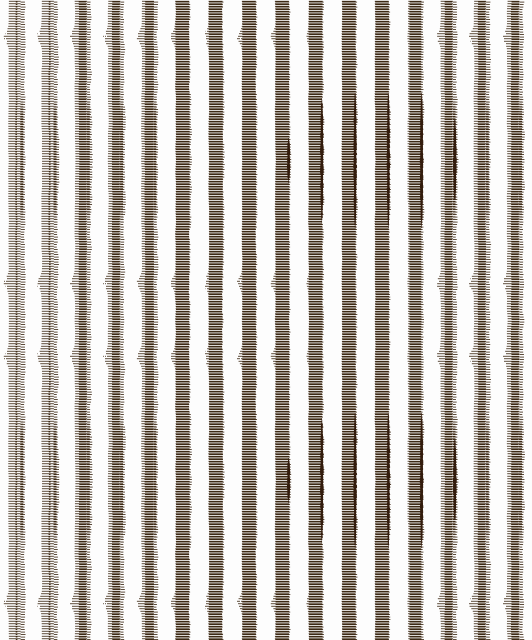
Reproduce this pattern procedurally as a Shadertoy shader.

```glsl
#define COLUMNS 16.0
#define REPEATS 2.0
#define LINES 256.0
#define BAR_LEFT 0.265
#define BAR_RIGHT 0.725
#define CORE_LINE 0.667
#define FLANK_LINE 0.333
#define KNOT_HEIGHT 0.384
#define SEAM_REACH 0.21
#define PAPER vec3(0.994)
#define INK vec3(0.24, 0.16, 0.08)
#define DEEP_INK vec3(0.20, 0.11, 0.05)

const float TAU = 6.2831853;

float hash(vec2 p) {
    vec3 q = fract(p.xyx * 0.1031);
    q += dot(q, q.yzx + 33.33);
    return fract((q.x + q.y) * q.z);
}

float noise(float t, float seed) {
    float cell = floor(t);
    return mix(hash(vec2(cell, seed)), hash(vec2(cell + 1.0, seed)),
               smoothstep(0.0, 1.0, t - cell));
}

// Coverage of an edge by a filter one pixel wide.
float cover(float distanceInside, float pixel) {
    return clamp(distanceInside / pixel + 0.5, 0.0, 1.0);
}

float interval(float x, float left, float right, float pixel) {
    return cover(x - left, pixel) * cover(right - x, pixel);
}

// Periodic lines, integrated exactly over the height of one pixel.
float lineIntegral(float t, float start, float width) {
    return floor(t) * width + clamp(fract(t) - start, 0.0, width);
}

float lines(float t, float start, float width, float pixel) {
    return (lineIntegral(t + 0.5 * pixel, start, width)
          - lineIntegral(t - 0.5 * pixel, start, width)) / pixel;
}

// Cyclic weight that peaks at one column and wraps across the canvas.
float columnWave(float column, float peak) {
    return 0.5 + 0.5 * cos(TAU * (column - peak) / COLUMNS);
}

void mainImage(out vec4 fragColor, in vec2 fragCoord) {
    vec2 uv = fract(fragCoord / iResolution.xy);
    vec2 pixel = vec2(COLUMNS, LINES) / iResolution.xy;
    float column = floor(uv.x * COLUMNS);
    float x = fract(uv.x * COLUMNS);
    float y = uv.y * LINES;

    // Every line has constant ends, mirrored about the middle of a repeat.
    float row = floor(y);
    float height = abs(fract((row + 0.5) / LINES * REPEATS) - 0.5);
    float mirrorRow = floor(height * LINES / REPEATS);
    float jitter = hash(vec2(column + 7.0, mirrorRow));
    float wobble = noise(height * 26.0, column + 31.0) - 0.5;

    // Column character drifts from thin, open bars to solid ones.
    float solid = smoothstep(0.40, 0.62, columnWave(column, 8.2));
    float thin = smoothstep(0.975, 0.985, columnWave(column, 0.5));
    float knot = smoothstep(0.02, 0.25, columnWave(column, 2.7));
    float seam = smoothstep(0.62, 0.95, columnWave(column, 10.7));

    // Bar edges, with a ragged knot on the left and a swell on the right.
    float knotOffset = (height - KNOT_HEIGHT) / 0.021;
    float knotShape = knot * exp(-knotOffset * knotOffset);
    float swell = 1.0 - smoothstep(0.13, 0.21, height);
    float barLeft = BAR_LEFT + 0.02 * (solid - 0.5);
    float left = barLeft + 0.025 * wobble - knotShape * (0.12 + 0.06 * jitter);
    float right = BAR_RIGHT - 0.02 * (solid - 0.5) + 0.05 * wobble
                + 0.03 * (jitter - 0.5) + 0.02 * swell;
    float bar = interval(x, left, right, pixel.x);

    // Gaps break the lines toward the tip of the knot.
    float dash = hash(vec2(floor(x * 26.0) + 53.0 * column, mirrorRow + 11.0));
    float tip = clamp((barLeft - 0.03 - x) / 0.14, 0.0, 1.0);
    bar *= 1.0 - step(1.0 - 0.7 * tip, dash);

    // Solid core, plus a darker strip along the right side of the swell.
    float coreHalf = mix(mix(0.115, 0.205, solid), 0.025, thin);
    float coreMiddle = 0.49 + 0.02 * wobble;
    float core = interval(x, coreMiddle - coreHalf, coreMiddle + coreHalf, pixel.x);
    float shade = swell * interval(x, 0.61, 0.70, pixel.x);
    float heavy = max(core, shade);

    // Fine lines on the flanks sit lower in their pitch on the right side.
    float leftFlank = lines(y, 0.333, FLANK_LINE, pixel.y);
    float rightFlank = lines(y, 0.0, FLANK_LINE, pixel.y);
    float flank = mix(leftFlank, rightFlank, cover(x - 0.62, pixel.x));
    float ink = bar * mix(flank, lines(y, 0.0, CORE_LINE, pixel.y), heavy);

    // A tapered seam closes the gaps near the right edge.
    float reach = height / (SEAM_REACH * max(seam, 0.01));
    float taper = max(1.0 - reach * reach, 0.0);
    float seamWidth = 0.045 * sqrt(taper) * (0.75 + 0.5 * jitter);
    float closed = cover(seamWidth - abs(x - 0.68), pixel.x) * step(0.001, taper);

    vec3 color = mix(PAPER, INK, ink);
    fragColor = vec4(mix(color, DEEP_INK, closed), 1.0);
}
```
